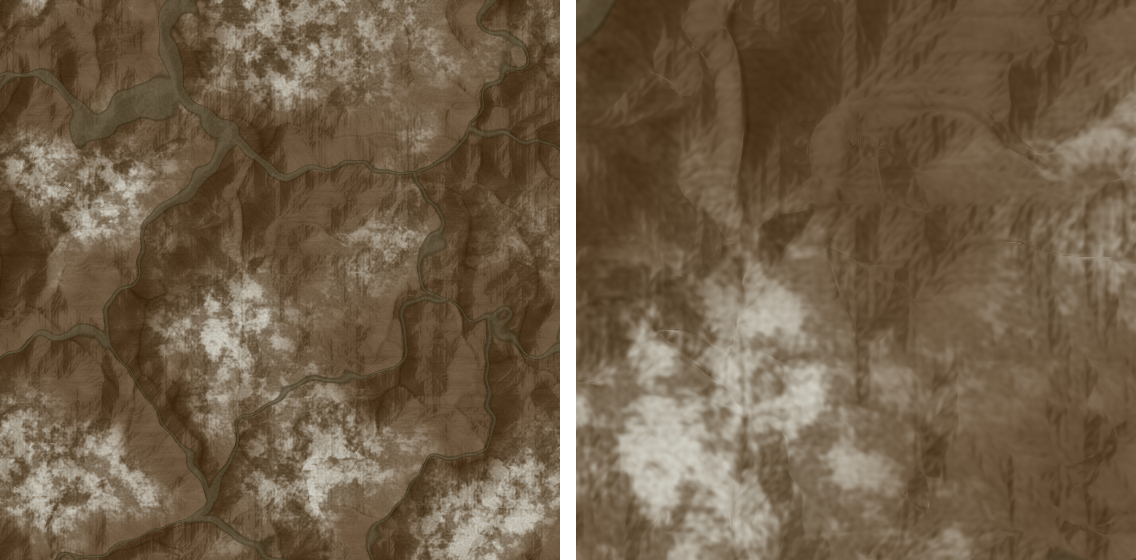
Left, the full canvas; right, a detail of the centre.
Give the GLSL for this texture, as a Shadertoy shader.

```glsl
const float TAU = 6.28318;

const vec3 EARTH = vec3(0.31, 0.24, 0.15);
const vec3 DUST = vec3(0.44, 0.37, 0.28);
const vec3 FROST = vec3(0.68, 0.65, 0.59);
const vec3 SILT = vec3(0.36, 0.315, 0.225);
const vec3 RUST = vec3(0.014, -0.004, -0.010);
const vec2 SUN = vec2(0.92, -0.39);

vec2 hash2(vec2 p) {
    vec3 q = fract(p.xyx * vec3(0.1031, 0.1030, 0.0973));
    q += dot(q, q.yzx + 33.33);
    return fract((q.xx + q.yz) * q.zy);
}

float corner(vec2 cell, vec2 offset) {
    float angle = TAU * hash2(cell).x;
    return dot(vec2(cos(angle), sin(angle)), offset);
}

float gradientNoise(vec2 p) {
    vec2 i = floor(p), f = p - i;
    vec2 u = f * f * f * (f * (f * 6.0 - 15.0) + 10.0);
    vec2 e = vec2(1.0, 0.0);
    float low = mix(corner(i, f), corner(i + e, f - e), u.x);
    float high = mix(corner(i + e.yx, f - e.yx), corner(i + 1.0, f - 1.0), u.x);
    return mix(low, high, u.y);
}

float fbm(vec2 p, int octaves, float gain) {
    float sum = 0.0, amp = 1.0;
    for (int i = 0; i < octaves; i++) {
        sum += amp * gradientNoise(p);
        p = mat2(1.6, 1.2, -1.2, 1.6) * p + 7.3;
        amp *= gain;
    }
    return sum;
}

// Approximate distance to the borders of a cell network, in canvas units
float networkDistance(vec2 p, float scale) {
    p *= scale;
    vec2 cell = floor(p), f = p - cell;
    float first = 9.0, second = 9.0;
    for (int j = -1; j <= 1; j++)
    for (int i = -1; i <= 1; i++) {
        vec2 o = vec2(i, j);
        float d = length(o + 0.1 + 0.8 * hash2(cell + o) - f);
        second = min(second, max(first, d));
        first = min(first, d);
    }
    return 0.5 * (second - first) / scale;
}

// x: height, y: distance to main valley, z: distance to side valley
vec3 terrain(vec2 p) {
    vec2 warp = vec2(fbm(p * 3.0 + 3.1, 4, 0.5), fbm(p * 3.0 + 17.7, 4, 0.5));
    vec2 q = p + 0.17 * warp;
    float valley = networkDistance(q + 1.4, 2.3);
    float side = networkDistance(q + 5.2, 6.0);
    return vec3(valley + 0.5 * side + 0.06 * warp.x, valley, side);
}

// Stripes that run downhill: x is height, yz is its slope
vec3 gullies(vec2 p, vec2 across) {
    vec2 cell = floor(p), f = p - cell;
    vec4 sum = vec4(0.0);
    for (int j = -1; j <= 1; j++)
    for (int i = -1; i <= 1; i++) {
        vec2 o = vec2(i, j);
        vec2 d = f - o - 0.25 - 0.5 * hash2(cell + o);
        float phase = TAU * dot(d, across);
        sum += exp(-3.0 * dot(d, d)) * vec4(cos(phase), -sin(phase) * across, 1.0);
    }
    return sum.xyz / sum.w;
}

// Branching erosion, each octave steered by the slope of the last
vec3 erode(vec2 p, vec2 slope) {
    float relief = 0.0, amp = 0.6, freq = 11.0;
    for (int i = 0; i < 5; i++) {
        vec2 across = vec2(-slope.y, slope.x) / (length(slope) + 0.05);
        vec3 g = gullies(p * freq, across);
        relief += amp * g.x;
        slope += 0.38 * g.yz;
        amp *= 0.75;
        freq *= 2.0;
    }
    return vec3(relief, slope);
}

// Ramp from bare earth through dust to frost
vec3 groundColor(float tone) {
    vec3 dark = mix(EARTH, DUST, (tone - EARTH.r) / (DUST.r - EARTH.r));
    vec3 pale = mix(DUST, FROST, (tone - DUST.r) / (FROST.r - DUST.r));
    return tone < DUST.r ? dark : pale;
}

void mainImage(out vec4 fragColor, in vec2 fragCoord) {
    vec2 p = fragCoord / iResolution.y;

    // Relief and sunlight
    vec2 e = vec2(0.008, 0.0);
    vec3 land = terrain(p);
    vec2 slope = vec2(terrain(p + e).x, terrain(p + e.yx).x) - land.x;
    vec3 eroded = erode(p, slope / e.x);
    float light = -dot(eroded.yz, SUN);
    light /= 1.0 + abs(light);

    // Frost lies on the uplands, broken into clumps
    float upland = smoothstep(0.01, 0.13, land.y);
    float cover = 0.6 * upland - 0.15 + 1.2 * fbm(p * 3.0 + 40.0, 3, 0.5);
    float haze = smoothstep(-0.3, 0.7, cover);
    float clump = fbm(p * 22.0 + 0.02 * eroded.yz, 4, 0.75);
    float frost = haze * smoothstep(-0.3, 0.65, clump + 0.25 * eroded.x + 0.5 * (cover - 0.3));

    float grain = gradientNoise(p * 210.0);
    float tone = 0.35 + 0.08 * haze + 0.26 * frost + 0.13 * light;
    tone += 0.02 * eroded.x + (0.02 + 0.05 * haze) * grain;
    tone -= 0.035 * (1.0 - smoothstep(0.0, 0.006, land.z));
    vec3 color = groundColor(max(tone, 0.22)) + RUST * (1.0 - haze);

    // Silty stream beds with dark banks
    float width = 0.003 + 0.012 * smoothstep(0.0, 0.4, gradientNoise(p * 2.2 + 9.0));
    float bed = 1.0 - smoothstep(width - 0.001, width + 0.003, land.y);
    float bank = 1.0 - smoothstep(0.0, 0.003, abs(land.y - width));
    color = mix(color, SILT + 0.04 * light + 0.03 * grain, 0.8 * bed);
    color -= 0.07 * bank;

    fragColor = vec4(clamp(color, 0.0, 1.0), 1.0);
}
```
